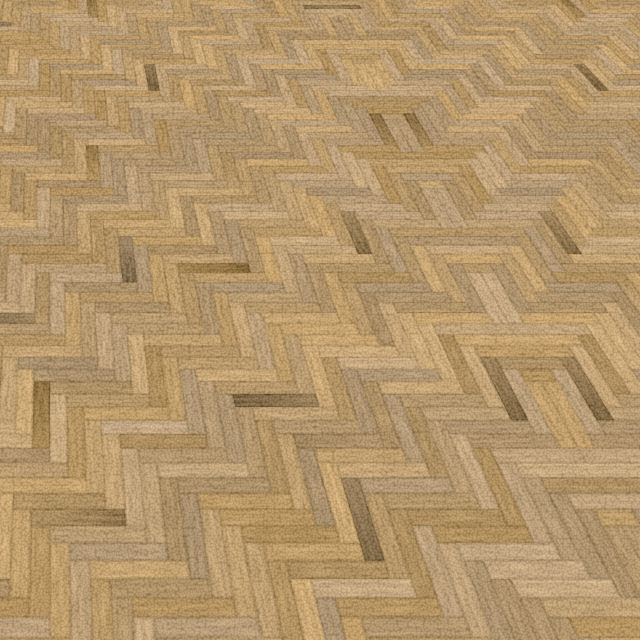
This texture is drawn by a WebGL 1 fragment shader. Its source:

```glsl
precision highp float;
uniform vec2 u_resolution;

float hash(vec2 p) {
  return fract(sin(dot(p, vec2(127.1, 311.7))) * 43758.545);
}

// Distance to the nearest scattered point
float cellular(vec2 p) {
  vec2 cell = floor(p);
  float nearest = 2.0;
  for (int y = -1; y <= 1; y++) {
    for (int x = -1; x <= 1; x++) {
      vec2 c = cell + vec2(float(x), float(y));
      vec2 point = c + vec2(hash(c), hash(c + 37.3));
      nearest = min(nearest, distance(p, point));
    }
  }
  return nearest;
}

// Canvas to floor, measured in plank widths, folded about one seam
vec2 floorPosition(vec2 uv) {
  float nearness = 1.78 - uv.y;
  float across = 53.8 * (uv.x - 0.078) / nearness;
  return vec2(30.0 - abs(across - 30.0), 97.7 / nearness);
}

vec3 parquet(vec2 p) {
  // Herringbone of 5:1 planks
  vec2 cell = floor(p);
  vec2 local = fract(p);
  float stair = mod(cell.x + cell.y, 10.0);
  bool lengthwise = stair > 4.5;
  vec2 plank;   // x along, y across
  vec2 id;
  if (lengthwise) {
    plank = vec2(stair - 5.0 + local.y, local.x);
    id = cell - vec2(0.0, stair - 5.0) + 0.37;
  } else {
    plank = vec2(stair + local.x, local.y);
    id = cell - vec2(stair, 0.0);
  }
  float seed = hash(id);
  float tint = hash(id + 19.7) - 0.5;

  // Wood grain drawn out along the plank
  float fibre = cellular(plank * vec2(0.65, 4.5) + 60.0 * seed) - 0.45;
  float wave = sin(plank.y * 15.0 + seed * 40.0 + 0.8 * sin(plank.x * 1.2 + seed * 9.0))
             + 0.6 * sin(plank.y * 34.0 + seed * 70.0 + 0.7 * sin(plank.x * 2.1));

  // Plank tone, with a few dark ones fading towards one end
  float tone = 0.70 + (seed - 0.5) * 0.40 + fibre * 0.32 + wave * 0.045;
  float fade = mix(1.0, 0.4, abs(step(0.0, tint) - plank.x / 5.0));
  float dark = smoothstep(0.945, 0.975, hash(id + 53.1));
  tone -= dark * fade * (0.72 + 0.15 * wave);

  // Narrow shaded joints
  vec2 edge = min(plank, vec2(5.0, 1.0) - plank);
  tone -= 0.26 * (1.0 - smoothstep(0.02, 0.13, min(edge.x, edge.y)));

  vec3 umber = vec3(0.53, 0.43, 0.28);
  vec3 honey = vec3(0.82, 0.69, 0.51);
  return mix(umber, honey, tone) + tint * vec3(0.03, 0.0, -0.07);
}

void main() {
  vec2 uv = gl_FragCoord.xy / u_resolution;

  // Average nine samples per pixel
  vec3 color = vec3(0.0);
  for (int y = -1; y <= 1; y++) {
    for (int x = -1; x <= 1; x++) {
      vec2 offset = vec2(float(x), float(y)) / 3.0;
      color += parquet(floorPosition(uv + offset / u_resolution)) / 9.0;
    }
  }

  // Fine pale speckle over the varnish
  float speckle = 0.42 - cellular(uv * 240.0);
  color += speckle * vec3(0.17, 0.17, 0.16);

  gl_FragColor = vec4(color, 1.0);
}
```
